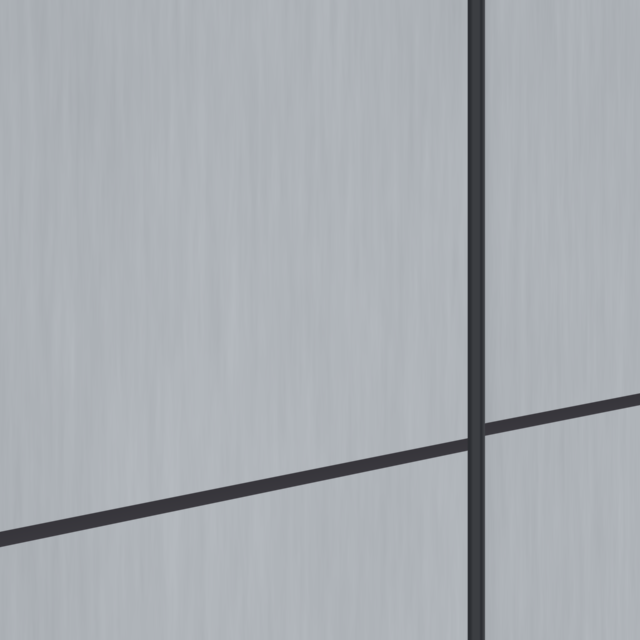
Reproduce this texture procedurally as a Shadertoy shader.

```glsl
// Pale brushed wall panels with vertical grain, divided by dark recessed joints.

const vec3 PANEL_COLOR = vec3(0.690, 0.709, 0.729);
const vec3 JOINT_COLOR = vec3(0.220, 0.215, 0.237);
const vec3 POST_COLOR = vec3(0.215, 0.223, 0.240);
const vec2 POST_SPAN = vec2(0.7308, 0.7578);    // left and right sides
const vec2 LEFT_TOP = vec2(0.1690, 0.2000);     // height at x = 0, slope
const vec2 LEFT_BOTTOM = vec2(0.1450, 0.2065);
const vec2 RIGHT_TOP = vec2(0.1915, 0.1940);
const vec2 RIGHT_BOTTOM = vec2(0.1690, 0.1980);
const float EDGE_SOFTNESS = 0.0015;
const float LEFT_GRAIN = 1.0;
const float RIGHT_GRAIN = 1.25;                 // grain density
const float GRAIN_STRENGTH = 0.036;

vec2 hashGradient(vec2 cell) {
    vec3 p = fract(vec3(cell.xyx) * vec3(0.1031, 0.1030, 0.0973));
    p += dot(p, p.yzx + 33.33);
    return 2.0 * fract((p.xx + p.yz) * p.zy) - 1.0;
}

float gradientNoise(vec2 p) {
    vec2 cell = floor(p);
    vec2 f = p - cell;
    vec2 u = f * f * f * (f * (f * 6.0 - 15.0) + 10.0);
    float a = dot(hashGradient(cell), f);
    float b = dot(hashGradient(cell + vec2(1, 0)), f - vec2(1, 0));
    float c = dot(hashGradient(cell + vec2(0, 1)), f - vec2(0, 1));
    float d = dot(hashGradient(cell + vec2(1, 1)), f - vec2(1, 1));
    return mix(mix(a, b, u.x), mix(c, d, u.x), u.y);
}

// Stretched octaves: broad streaks down to fine fibres
float woodGrain(vec2 p) {
    vec2 scale = vec2(34.0, 1.6);
    float weight = 0.35;
    float sum = 0.0;
    for (int i = 0; i < 4; i++) {
        sum += weight * gradientNoise(p * scale + float(i) * vec2(17.3, 41.7));
        scale *= vec2(1.9, 2.3);
        weight = (i == 0) ? 0.5 : weight * 0.72;
    }
    return sum;
}

float lineHeight(vec2 line, float x) {
    return line.x + line.y * x;
}

float band(float v, float low, float high, float soft) {
    return smoothstep(low - soft, low + soft, v)
         * (1.0 - smoothstep(high - soft, high + soft, v));
}

vec3 panelSurface(vec2 uv, bool onRight, bool below) {
    float density = onRight ? RIGHT_GRAIN : LEFT_GRAIN;
    vec2 p = vec2(uv.x * density, uv.y);
    p += (onRight ? vec2(7.0, 3.0) : vec2(0.0)) + (below ? vec2(3.0, 9.0) : vec2(0.0));
    float shade = GRAIN_STRENGTH * woodGrain(p);
    shade += 0.010 * gradientNoise(uv * vec2(5.0, 2.0) + 4.0);

    // Slight falloff toward the left, top and lower right
    shade -= 0.014 * (1.0 - smoothstep(0.0, 0.35, uv.x));
    shade -= 0.010 * smoothstep(0.6, 1.0, uv.y);
    if (onRight) {
        shade -= 0.008;
        shade -= 0.030 * exp(-(uv.x - POST_SPAN.y) / 0.010);
    }
    return PANEL_COLOR + shade;
}

vec3 postSurface(float x) {
    float t = (x - POST_SPAN.x) / (POST_SPAN.y - POST_SPAN.x);
    float shade = -0.045 * (1.0 - smoothstep(0.10, 0.30, t));
    shade += 0.020 * band(t, 0.28, 0.70, 0.08);
    shade -= 0.040 * band(t, 0.72, 0.84, 0.06);
    shade += 0.045 * smoothstep(0.84, 1.0, t);
    return POST_COLOR + shade;
}

void mainImage(out vec4 fragColor, in vec2 fragCoord) {
    vec2 uv = fragCoord / iResolution.xy;
    float soft = max(EDGE_SOFTNESS, 0.75 / iResolution.y);
    bool onRight = uv.x > 0.5 * (POST_SPAN.x + POST_SPAN.y);

    // Sloping joint, offset where it passes the post
    float top = lineHeight(onRight ? RIGHT_TOP : LEFT_TOP, uv.x);
    float bottom = lineHeight(onRight ? RIGHT_BOTTOM : LEFT_BOTTOM, uv.x);
    bool below = uv.y < 0.5 * (top + bottom);

    vec3 color = panelSurface(uv, onRight, below);
    float depth = clamp((uv.y - bottom) / (top - bottom), 0.0, 1.0);
    vec3 joint = JOINT_COLOR + 0.015 * (0.5 - depth);
    color = mix(color, joint, band(uv.y, bottom, top, soft));

    // Vertical post in front of the joint
    float post = band(uv.x, POST_SPAN.x, POST_SPAN.y, soft);
    color = mix(color, postSurface(uv.x), post);

    fragColor = vec4(color, 1.0);
}
```
